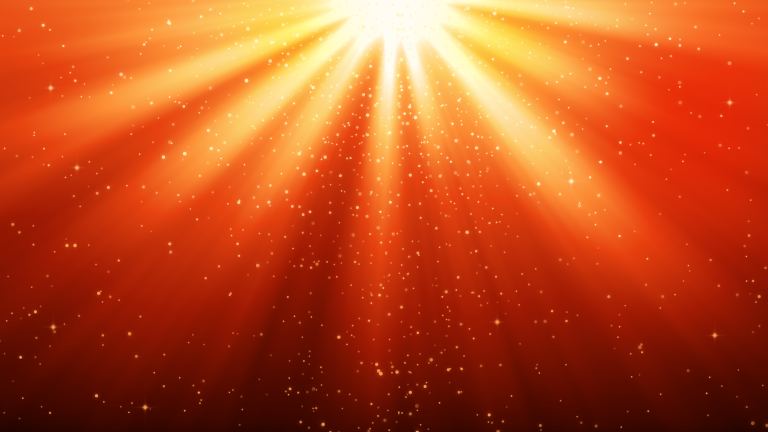
A WebGL 1 fragment shader for this background:

```glsl
precision highp float;

uniform vec2 u_resolution;

vec2 hash2(vec2 p) {
  vec2 q = vec2(dot(p, vec2(127.1, 311.7)), dot(p, vec2(269.5, 183.3)));
  return fract(sin(q) * 43758.5);
}

float gradientDot(vec2 cell, vec2 corner, vec2 f) {
  return dot(hash2(cell + corner) * 2.0 - 1.0, f - corner);
}

float gradientNoise(vec2 p) {
  vec2 i = floor(p), f = fract(p);
  vec2 u = f * f * f * (f * (f * 6.0 - 15.0) + 10.0);
  float low = mix(gradientDot(i, vec2(0, 0), f), gradientDot(i, vec2(1, 0), f), u.x);
  float high = mix(gradientDot(i, vec2(0, 1), f), gradientDot(i, vec2(1, 1), f), u.x);
  return mix(low, high, u.y);
}

// Flat-topped wedge of light; polar holds angle from straight down and distance
float ray(vec2 polar, float angle, float width, float reach) {
  float across = abs(polar.x - angle) / width;
  float along = smoothstep(0.0, 0.22, polar.y) * (1.0 - smoothstep(reach * 0.3, reach, polar.y));
  return exp(-across * across * across) * along;
}

// Heat from 0 to 1: ember, red, orange, gold, white
vec3 fireRamp(float heat) {
  vec3 color = mix(vec3(0.10, 0.01, 0.0), vec3(0.31, 0.04, 0.0), clamp(heat / 0.16, 0.0, 1.0));
  color = mix(color, vec3(0.62, 0.10, 0.01), clamp((heat - 0.16) / 0.18, 0.0, 1.0));
  color = mix(color, vec3(0.90, 0.26, 0.06), clamp((heat - 0.34) / 0.2, 0.0, 1.0));
  color = mix(color, vec3(0.99, 0.56, 0.21), clamp((heat - 0.54) / 0.15, 0.0, 1.0));
  color = mix(color, vec3(0.99, 0.80, 0.41), clamp((heat - 0.69) / 0.14, 0.0, 1.0));
  return mix(color, vec3(1.0, 0.99, 0.96), clamp((heat - 0.83) / 0.21, 0.0, 1.0));
}

// One layer of scattered dust, densest under the light
float dust(vec2 fromLight, float size, float seed) {
  vec2 cell = floor(fromLight / size);
  vec2 middle = (cell + 0.5) * size;
  vec2 pick = hash2(cell + seed);
  float density = 0.08 + 0.26 * exp(-14.0 * middle.x * middle.x)
                + 0.55 * exp(-6.0 * dot(middle, middle));
  vec2 place = (cell + 0.15 + 0.7 * hash2(cell + seed + 41.0)) * size;
  float radius = mix(0.0013, 0.0040, pick.y * pick.y * pick.y);
  float dist = length(fromLight - place);
  float pixel = 1.0 / u_resolution.y;
  float spot = 1.0 - smoothstep(radius - pixel * 0.6, radius + pixel * 0.8, dist);
  spot += 0.15 * exp(-dist * dist / (radius * radius * 5.0));
  return spot * step(pick.x, density) * mix(0.3, 1.0, hash2(cell + seed + 9.0).x);
}

// Rare star with four thin arms
float glint(vec2 fromLight) {
  vec2 cell = floor(fromLight / 0.17);
  vec2 place = (cell + 0.3 + 0.4 * hash2(cell + 73.0)) * 0.17;
  vec2 q = abs(fromLight - place);
  float arms = exp(-q.x * 650.0 - q.y * 110.0) + exp(-q.y * 650.0 - q.x * 110.0);
  float core = exp(-dot(q, q) * 45000.0);
  return (core + 0.5 * arms) * step(hash2(cell + 5.0).x, 0.16);
}

void main() {
  vec2 p = gl_FragCoord.xy / u_resolution.y;
  float aspect = u_resolution.x / u_resolution.y;
  vec2 fromLight = p - vec2(0.514 * aspect, 1.02);
  float r = length(fromLight);
  vec2 polar = vec2(atan(fromLight.x, -fromLight.y), r);

  // Ambient glow
  float heat = 0.05 + 0.48 * pow(p.y, 0.7);
  heat += 0.22 * exp(-2.2 * r * r) + 0.28 * exp(-6.0 * r) + 0.5 * exp(-80.0 * r * r);
  heat -= 0.04 * fromLight.x * fromLight.x * (1.0 - p.y);

  // Left beams
  heat += 0.13 * ray(polar, -1.40, 0.14, 0.95);
  heat += 0.22 * ray(polar, -1.18, 0.085, 1.4);
  heat += 0.23 * ray(polar, -0.87, 0.11, 1.05);
  heat += 0.12 * ray(polar, -0.56, 0.12, 0.9);
  heat += 0.08 * ray(polar, -0.68, 0.27, 1.45);
  heat -= 0.09 * ray(polar, -0.29, 0.12, 1.3);

  // Central beams
  heat += 0.10 * ray(polar, -0.06, 0.11, 1.6);
  heat += 0.15 * ray(polar, -0.08, 0.12, 0.5);
  heat += 0.20 * ray(polar, 0.27, 0.10, 0.48);
  heat += 0.05 * ray(polar, 0.30, 0.12, 1.4);

  // Right beams
  heat += 0.22 * ray(polar, 0.75, 0.13, 1.25);
  heat += 0.09 * ray(polar, 0.70, 0.26, 1.55);
  heat += 0.18 * ray(polar, 1.13, 0.14, 0.8);
  heat += 0.18 * ray(polar, 1.46, 0.09, 1.25);

  // Faint streaks along the beams
  heat += 0.06 * gradientNoise(vec2(polar.x * 11.0, r * 1.5));
  heat += 0.025 * gradientNoise(vec2(polar.x * 30.0, r * 2.0 + 7.0));
  vec3 color = fireRamp(heat);

  // Yellow flanks of the light and saturated red haze on the right
  vec2 flank = vec2(abs(fromLight.x) - 0.25, fromLight.y + 0.11) / vec2(0.12, 0.11);
  color *= 1.0 - vec3(0.0, 0.0, 0.45) * exp(-dot(flank, flank));
  vec2 haze = (fromLight - vec2(0.73, -0.31)) / vec2(0.22, 0.25);
  color = mix(color, vec3(0.93, 0.14, 0.02), 0.7 * exp(-dot(haze, haze)));

  // Sparks
  float sparks = glint(fromLight);
  for (int i = 0; i < 4; i++) {
    float layer = float(i);
    sparks += dust(fromLight, 0.023 + 0.011 * layer, 17.0 * layer);
  }
  vec3 sparkColor = mix(vec3(1.0, 0.6, 0.28), vec3(1.0, 0.96, 0.75), smoothstep(0.3, 0.75, heat));
  color = mix(color, sparkColor, clamp(sparks, 0.0, 1.0) * 0.95);
  gl_FragColor = vec4(color, 1.0);
}
```
